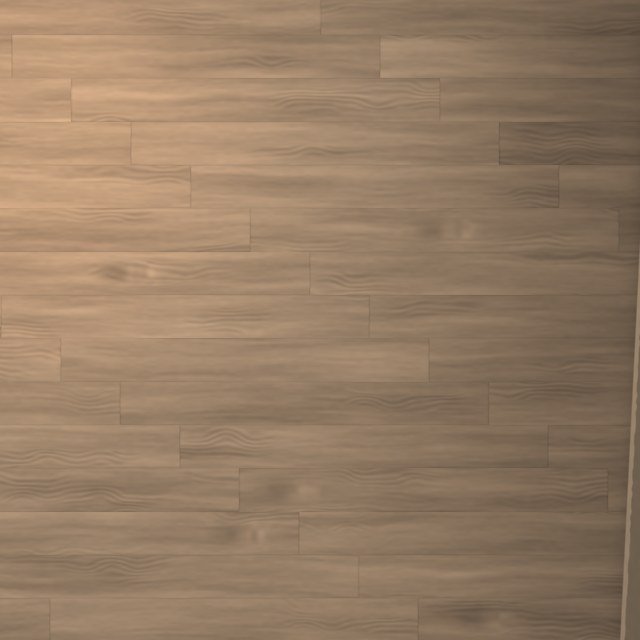
This texture is drawn by a Shadertoy shader. Its source:

```glsl
// Oak plank floor: staggered rows of long boards with streaked grain and a few
// knots, lit from the upper left, with a trim strip leaning along the right edge.
// Grain is stretched noise bent by layered sines; each board has its own seed.

const float ROW_HEIGHT  = 0.0677;   // board width
const float ROW_OFFSET  = 0.013;    // part of the top row beyond the canvas
const float LENGTH      = 0.5755;   // board length
const float FIRST_JOINT = 0.501;    // joint position in the top row
const float STAGGER     = 0.0931;   // joint shift from row to row
const float SEAM_WIDTH  = 0.0009;
const float SEAM_DEPTH  = 0.07;
const float TONE_RANGE  = 0.07;     // brightness spread between boards
const float KNOT_SHARE  = 0.22;     // share of boards with a knot
const vec3  OAK_TINT    = vec3(1.0, 0.84, 0.68);
const vec3  GLOW_TINT   = vec3(1.03, 0.99, 0.96);
const vec3  TRIM_FACE   = vec3(0.44, 0.38, 0.31);
const vec3  TRIM_EDGE   = vec3(0.59, 0.51, 0.42);
const vec2  LAMP        = vec2(-0.02, 0.80);
const float TAU         = 6.28318;

float hash(vec2 p) {
    vec3 q = fract(p.xyx * vec3(0.1031, 0.1030, 0.0973));
    q += dot(q, q.yzx + 33.33);
    return fract((q.x + q.y) * q.z);
}

float noise(vec2 p) {
    vec2 i = floor(p), f = fract(p);
    f = f * f * (3.0 - 2.0 * f);
    vec2 e = vec2(0.0, 1.0);
    return mix(mix(hash(i), hash(i + e.yx), f.x),
               mix(hash(i + e.xy), hash(i + e.yy), f.x), f.y);
}

// Noise in -1..1, stretched by scale and shifted by the board's seed.
float streak(vec2 p, vec2 scale, float seed) {
    return 2.0 * noise(p * scale + 91.0 * seed + 7.0) - 1.0;
}

// Grain brightness around zero; p is the place within the board.
float grain(vec2 p, float seed) {
    // Fibres part around the knot
    vec2 knotPos = vec2(0.1 + 0.8 * fract(seed * 17.3), 0.5) * vec2(LENGTH, ROW_HEIGHT);
    float hasKnot = step(1.0 - KNOT_SHARE, fract(seed * 41.7));
    vec2 k = (p - knotPos) * vec2(38.0, 62.0);
    float knot = hasKnot * exp(-dot(k, k));
    float halo = hasKnot * exp(-dot(k, k * vec2(0.12, 0.7)));
    p.y -= 0.55 * (p.y - knotPos.y) * halo;

    // Gentle waviness along the board
    float phase = TAU * seed;
    p.y += 0.0022 * sin(p.x * 13.0 + phase) + 0.0010 * sin(p.x * 37.0 + 3.0 * phase);

    float g = 0.075 * streak(p, vec2(3.5, 48.0), seed)
            + 0.050 * streak(p, vec2(7.0, 105.0), seed + 0.3)
            + 0.036 * streak(p, vec2(19.0, 210.0), seed + 0.6)
            + 0.018 * streak(p, vec2(90.0, 260.0), seed + 0.8);

    // Patches of arched figure
    float patchMask = smoothstep(0.15, 0.7, streak(p, vec2(6.0, 32.0), seed + 0.45));
    float bend = streak(p, vec2(24.0, 36.0), seed + 0.15);
    g += patchMask * (0.045 * sin(TAU * (p.y * 115.0 + 1.1 * bend)) - 0.045);

    // Mottled pale knot with a dark flank
    float mottle = streak(p, vec2(85.0, 120.0), seed);
    float flank = hasKnot * exp(-dot(k + vec2(1.6, 0.0), k + vec2(1.6, 0.0)));
    return g + knot * (0.09 + 0.10 * mottle) - 0.11 * flank;
}

float lighting(vec2 uv) {
    vec2 d = (uv - LAMP) * vec2(1.9, 2.0);
    float corner = smoothstep(0.72, 1.0, uv.x) * smoothstep(0.6, 1.0, uv.y);
    return 0.565 + 0.19 * exp(-dot(d, d))
         - 0.115 * smoothstep(0.5, 1.02, uv.x) - 0.06 * corner;
}

vec3 floorColour(vec2 uv, float px) {
    // Board lookup: rows run downwards, each one shifted to the right
    float rowPos = (1.0 - uv.y + ROW_OFFSET) / ROW_HEIGHT;
    float row = floor(rowPos);
    float along = (uv.x - FIRST_JOINT - row * STAGGER) / LENGTH;
    vec2 p = fract(vec2(along, rowPos)) * vec2(LENGTH, ROW_HEIGHT);
    float seed = hash(vec2(floor(along) + 11.0, row + 5.0));

    float shade = 1.0 + TONE_RANGE * (fract(seed * 7.9) - 0.5) + grain(p, seed);

    // Thin seams, strongest at the board ends
    vec2 edge = min(p, vec2(LENGTH, ROW_HEIGHT) - p);
    vec2 seam = 1.0 - smoothstep(vec2(SEAM_WIDTH - 0.5 * px), vec2(SEAM_WIDTH + px), edge);
    shade -= SEAM_DEPTH * max(seam.x, 0.6 * seam.y);

    float light = lighting(uv);
    vec3 tint = OAK_TINT * mix(vec3(1.0), GLOW_TINT, smoothstep(0.6, 0.75, light));
    return light * shade * tint;
}

void mainImage(out vec4 fragColor, in vec2 fragCoord) {
    vec2 uv = fragCoord / iResolution.xy;
    float px = 1.0 / min(iResolution.x, iResolution.y);
    vec3 colour = floorColour(uv, px);

    // Leaning trim: soft contact shadow, ragged bright lip, flat face
    float d = uv.x - (0.969 + 0.05 * uv.y);
    colour *= 1.0 - 0.12 * exp(-70.0 * max(-d, 0.0));
    float lip = 0.006 + 0.002 * noise(vec2(3.0, uv.y * 110.0));
    vec3 trim = mix(TRIM_EDGE, TRIM_FACE, smoothstep(lip - px, lip + px, d));
    trim *= 0.94 + 0.10 * uv.y + 0.03 * noise(uv * vec2(160.0, 90.0));
    colour = mix(colour, trim, smoothstep(-px, px, d));

    fragColor = vec4(clamp(colour, 0.0, 1.0), 1.0);
}
```
